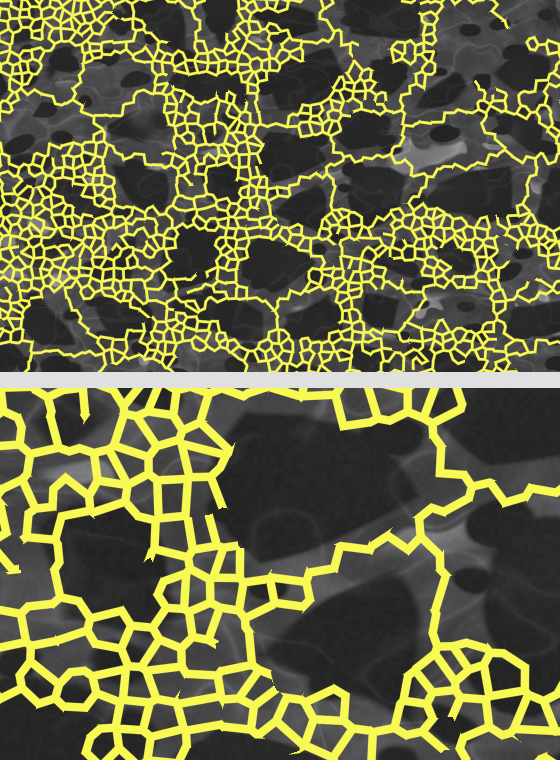
Top: the whole. Bottom: its middle third, enlarged.
Give the GLSL for this texture, as a WebGL 1 fragment shader.

```glsl
precision highp float;
uniform vec2 u_resolution;

#define PORE_GRID vec2(4.6, 6.2)
#define DIMPLE_GRID vec2(9.0, 13.0)
#define MESH_GRID vec2(17.0, 21.0)
#define LOOP_GRID 36.0
#define LINE_HALF_WIDTH 0.0038
#define BAND_MIN -0.10
#define BAND_MAX 0.47
#define GAP_LEVEL 0.70
#define TRACE_COLOR vec3(0.975, 0.975, 0.33)
#define PORE_GREY 0.138
#define STRUT_GREY 0.205

vec2 hash2(vec2 p) {
  vec3 q = fract(p.xyx * vec3(0.1031, 0.1030, 0.0973));
  q += dot(q, q.yzx + 33.33);
  return fract((q.xx + q.yz) * q.zy);
}

float noise(vec2 p) {
  vec2 c = floor(p), f = fract(p);
  f = f * f * (3.0 - 2.0 * f);
  float low = mix(hash2(c).x, hash2(c + vec2(1.0, 0.0)).x, f.x);
  float high = mix(hash2(c + vec2(0.0, 1.0)).x, hash2(c + 1.0).x, f.x);
  return mix(low, high, f.y);
}

float fbm(vec2 p) {
  return 0.5 * noise(p) + 0.3 * noise(p * 2.1 + 7.0) + 0.2 * noise(p * 4.3 + 19.0);
}

vec2 site(vec2 cell) {
  return cell + 0.1 + 0.8 * hash2(cell);
}

// Nearest distance, second nearest distance, random id of the cell
vec3 voronoi(vec2 p) {
  vec2 c = floor(p);
  vec3 result = vec3(9.0, 9.0, 0.0);
  for (int j = -1; j <= 1; j++)
    for (int i = -1; i <= 1; i++) {
      vec2 cell = c + vec2(i, j);
      float d = length(site(cell) - p);
      if (d < result.x) result = vec3(d, result.x, hash2(cell + 37.0).x);
      else result.y = min(result.y, d);
    }
  return result;
}

vec2 warp(vec2 p) {
  return p + 0.05 * (vec2(noise(p * 7.0), noise(p * 7.0 + 31.0)) - 0.5) + 3.0;
}

// Region name: big pore below 1, mesh from 2, single loop from 4
float regionLabel(vec2 p, vec2 cell) {
  vec3 pore = voronoi(warp(p) * PORE_GRID);
  float crowding = smoothstep(0.22, 0.78, noise(p * 5.5 + 11.0));
  if (pore.y - pore.x > mix(BAND_MIN, BAND_MAX, crowding)) return pore.z;
  if (noise(p * 9.0 + 53.0) < 0.45) return 2.0 + voronoi(p * MESH_GRID + 70.0).z;
  return 4.0 + hash2(cell + 91.0).x;
}

// Distance to the borders between differently named regions
float traceDistance(vec2 p, float reach) {
  vec2 q = p * LOOP_GRID, home = floor(q), base = home;
  float nearest = 9.0;
  for (int j = -1; j <= 1; j++)
    for (int i = -1; i <= 1; i++) {
      vec2 cell = base + vec2(i, j);
      float d = length(site(cell) - q);
      if (d < nearest) { nearest = d; home = cell; }
    }
  vec2 a = site(home);
  float homeLabel = regionLabel(a / LOOP_GRID, home);
  float best = reach * LOOP_GRID;
  for (int j = -2; j <= 2; j++)
    for (int i = -2; i <= 2; i++) {
      if (i == 0 && j == 0) continue;
      vec2 cell = home + vec2(i, j), b = site(cell), mid = 0.5 * (a + b);
      float d = dot(mid - q, normalize(b - a));
      if (d >= best) continue;
      float label = regionLabel(b / LOOP_GRID, cell);
      bool single = max(label, homeLabel) < 1.0;
      float gapNoise = noise(mid / LOOP_GRID * (single ? 6.0 : 40.0) + 5.0);
      if (label != homeLabel && gapNoise < GAP_LEVEL + (single ? 0.0 : 0.12)) best = d;
    }
  return best / LOOP_GRID;
}

// Grey foam: pores, dimples, fibres and bright rims
float foam(vec2 p) {
  vec2 w = warp(p);
  vec3 big = voronoi(w * PORE_GRID);
  vec3 small = voronoi((w + 0.02 * fbm(p * 12.0)) * DIMPLE_GRID + 40.0);
  float gap = big.y - big.x + 0.12 * (noise(p * 16.0) - 0.5);
  float open = step(0.25, big.z);
  float radius = small.z > 0.35 ? 0.12 + 0.3 * small.z : 0.0;
  float hollow = smoothstep(0.25, 0.36, gap) * open;
  float dimple = smoothstep(radius, radius - 0.1, small.x) * step(0.01, radius);
  float dark = max(hollow, dimple);
  vec2 flow = p * vec2(9.0, 15.0) + 2.5 * fbm(p * 6.0 + 3.0);
  float fibre = pow(1.0 - abs(2.0 * fbm(flow) - 1.0), 7.0);
  float strand = pow(1.0 - abs(2.0 * noise(flow.yx * 1.6 + 20.0) - 1.0), 9.0);
  float strut = STRUT_GREY + 0.11 * fbm(p * 14.0) + 0.05 * fibre + 0.09 * strand;
  float rim = dark * (1.0 - dark) * 4.0;
  float deep = PORE_GREY + 0.03 * noise(p * 10.0) + 0.05 * strand * (1.0 - dimple);
  float flake = smoothstep(0.74, 0.86, noise(flow * 1.4 + 80.0)) * smoothstep(0.5, 0.7, noise(p * 7.0 + 60.0));
  return mix(strut, deep, dark) + 0.06 * rim * noise(p * 20.0) + 0.22 * flake * (1.0 - dark);
}

void main() {
  vec2 p = gl_FragCoord.xy / u_resolution.y;
  float pixel = 1.0 / u_resolution.y;
  float grey = foam(p) + 0.025 * (noise(p * 260.0) - 0.5);
  float d = traceDistance(p, LINE_HALF_WIDTH + pixel);
  float trace = 1.0 - smoothstep(LINE_HALF_WIDTH - 0.75 * pixel, LINE_HALF_WIDTH + 0.75 * pixel, d);
  gl_FragColor = vec4(mix(vec3(grey, grey, grey * 1.02), TRACE_COLOR, trace), 1.0);
}
```
